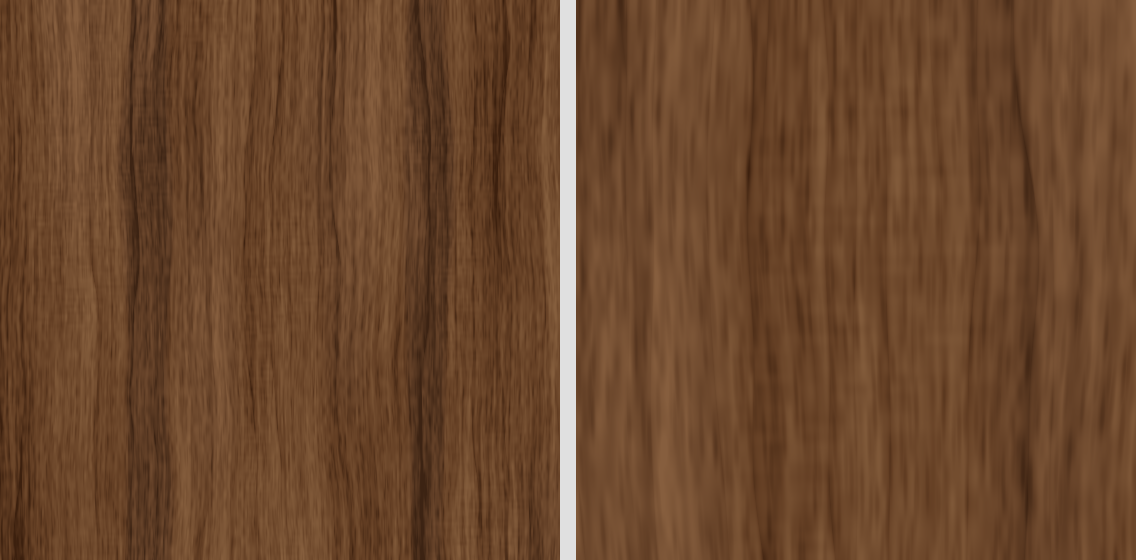
Left: the whole. Right: its middle third, enlarged.
Give the GLSL for this texture, as a WebGL 1 fragment shader.

```glsl
precision highp float;
// Dark walnut veneer: long fine grain with smoky heartwood bands and sharp veins.
uniform vec2 u_resolution;

const vec3 DEEP_BROWN = vec3(0.235, 0.125, 0.055);
const vec3 WALNUT = vec3(0.392, 0.246, 0.140);
const vec3 HONEY = vec3(0.520, 0.368, 0.238);
const vec3 SMOKE = vec3(0.385, 0.262, 0.180);

float hash(vec2 cell) {
  return fract(sin(dot(cell, vec2(127.1, 311.7))) * 43758.55);
}

float valueNoise(vec2 p) {
  vec2 cell = floor(p);
  vec2 f = fract(p);
  f = f * f * (3.0 - 2.0 * f);
  float low = mix(hash(cell), hash(cell + vec2(1.0, 0.0)), f.x);
  float high = mix(hash(cell + vec2(0.0, 1.0)), hash(cell + 1.0), f.x);
  return mix(low, high, f.y);
}

// Distance to the nearest scattered point.
float cellular(vec2 p) {
  vec2 cell = floor(p);
  float nearest = 2.0;
  for (int j = -1; j <= 1; j++) {
    for (int i = -1; i <= 1; i++) {
      vec2 id = cell + vec2(float(i), float(j));
      vec2 point = id + vec2(hash(id), hash(id + 57.0));
      nearest = min(nearest, length(point - p));
    }
  }
  return nearest;
}

// Slow sideways drift shared by all of the grain.
float grainDrift(vec2 p) {
  float waves = 0.0040 * sin(p.y * 7.0 + p.x * 9.0)
              + 0.0022 * sin(p.y * 13.0 - p.x * 17.0 + 2.0)
              + 0.0008 * sin(p.y * 31.0 + p.x * 23.0);
  return waves + 0.014 * (valueNoise(vec2(p.x * 7.0, p.y * 2.5)) - 0.5);
}

// Tonal strips of uneven width, each blending up to a crisp edge.
float strips(float across, float along, float density) {
  float s = across * density + 0.22 * sin(along * 5.0 + across * 19.0)
          + 0.07 * sin(along * 14.0 - across * 31.0);
  float id = floor(s);
  float blend = smoothstep(0.86, 1.0, fract(s));
  float here = valueNoise(vec2(id * 5.3, along * 1.2));
  float next = valueNoise(vec2((id + 1.0) * 5.3, along * 1.2));
  return mix(here, next, blend) - 0.5;
}

// Dark growth boundaries: crisp on one side, fading on the other.
float veins(float across, float along, float density, float seed) {
  float s = across * density;
  float dark = 0.0;
  for (int k = -2; k <= 2; k++) {
    float id = floor(s) + float(k);
    float phase = 6.283 * hash(vec2(id, seed));
    float wobble = 0.11 * sin(along * 6.0 + phase)
                 + 0.05 * sin(along * 17.0 + phase * 3.0)
                 + 0.020 * sin(along * 41.0 + phase * 5.0);
    float d = s - id - 0.75 * hash(vec2(id, seed + 3.0)) - wobble;
    d *= hash(vec2(id, seed + 7.0)) < 0.5 ? -1.0 : 1.0;
    float fade = d > 0.0 ? 0.55 * exp(-d * 4.0) + 0.45 * exp(-d * 16.0) : exp(d * 40.0);
    float strength = smoothstep(0.1, 0.75, valueNoise(vec2(id * 3.7, along * 2.6 + seed)));
    dark += fade * strength;
  }
  return min(dark, 1.3);
}

// Two broad heartwood bands whose width swells along the board.
float heartwood(float across, float along) {
  float d = abs(fract(across * 2.0 - 0.03) - 0.5) * 0.5;
  float halfWidth = 0.026 + 0.032 * valueNoise(vec2(across * 5.0, along * 3.0 + 8.0));
  return 1.0 - smoothstep(halfWidth - 0.012, halfWidth + 0.004, d);
}

// Evenly spaced growth lines bent into long arches.
float growthLines(float across, float along) {
  float bend = 36.0 * valueNoise(vec2(across * 5.0, along * 1.3 + 4.0));
  float patches = smoothstep(0.3, 0.8, valueNoise(vec2(across * 9.0, along * 2.0 + 20.0)));
  return sin(across * 520.0 + bend) * patches;
}

// Long fibres, fine speckle and slim pores, centred near zero.
float fibres(float across, float along) {
  float coarse = valueNoise(vec2(across * 120.0, along * 2.0)) - 0.5;
  float fine = valueNoise(vec2(across * 256.0, along * 7.0)) - 0.5;
  float speckle = valueNoise(vec2(across * 270.0, along * 60.0)) - 0.5;
  float pores = 1.0 - smoothstep(0.08, 0.42, cellular(vec2(across * 200.0, along * 16.0)));
  return 0.20 * coarse + 0.40 * fine + 0.30 * speckle - 0.16 * (pores - 0.36);
}

// Faint ripples lying across the grain in scattered patches.
float crossFleck(vec2 p) {
  float patches = smoothstep(0.5, 0.85, valueNoise(p * vec2(11.0, 4.0) + 31.0));
  return patches * (valueNoise(p * vec2(40.0, 170.0)) - 0.5);
}

vec3 woodColour(float tone, float smoke) {
  vec3 colour = mix(DEEP_BROWN, WALNUT, clamp(tone / 0.55, 0.0, 1.0));
  colour = mix(colour, HONEY, clamp((tone - 0.55) / 0.65, 0.0, 1.0));
  return mix(colour, SMOKE * (0.60 + 0.68 * tone), smoke);
}

void main() {
  vec2 p = gl_FragCoord.xy / u_resolution;
  float across = p.x + grainDrift(p);
  float heart = heartwood(across, p.y);

  // Broad light and dark strips, then progressively finer marks.
  float tone = 0.79 + 0.30 * (valueNoise(vec2(across * 11.0, p.y * 1.3 + 2.0)) - 0.5);
  tone += 0.32 * strips(across, p.y, 11.0) + 0.14 * strips(across, p.y, 34.0);
  tone -= 0.24 * heart;
  tone -= 0.48 * veins(across, p.y, 15.0, 5.0);
  tone -= 0.22 * veins(across, p.y, 37.0, 19.0);
  tone += 0.075 * growthLines(across, p.y);
  tone += fibres(across, p.y) + 0.11 * crossFleck(p);

  float smokePatch = valueNoise(vec2(across * 8.0, p.y * 2.5 + 40.0));
  float smoke = 0.35 * heart + 0.25 * smoothstep(0.5, 0.9, smokePatch);
  gl_FragColor = vec4(woodColour(clamp(tone, 0.0, 1.2), smoke), 1.0);
}
```
